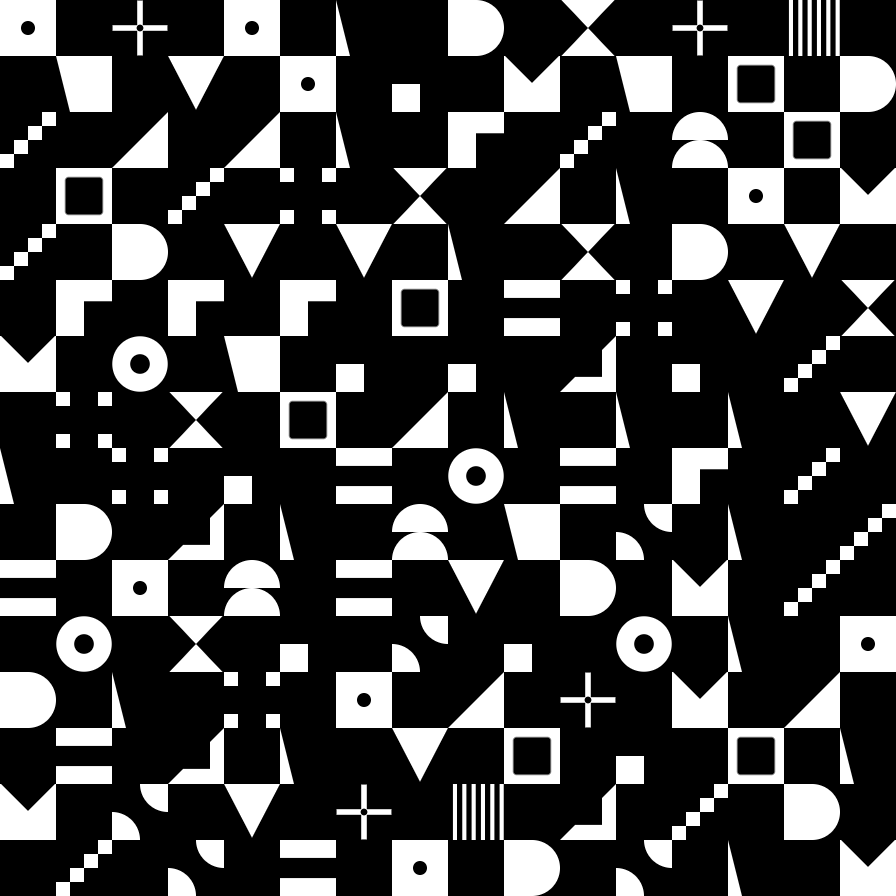
Reproduce this pattern procedurally as a Shadertoy shader.

```glsl
float box(vec2 p, vec2 halfSize) {
    vec2 q = abs(p) - halfSize;
    return max(q.x, q.y);
}

// Bijective 7-bit hash: every block of 128 cells holds each value once
int shuffle(int n) {
    n &= 127;
    for (int i = 0; i < 4; i++) {
        n = (n * 77 + 29) & 127;
        n ^= n >> 3;
    }
    return n;
}

// Signed distance to a glyph; p spans -0.5 to 0.5, pick sets the odds
float glyph(vec2 p, int pick) {
    vec2 a = abs(p);

    // Sliver
    if (pick < 15) return (p.x + 0.5 - 0.25 * (0.5 - p.y)) * 0.97;
    // Staircase of squares
    if (pick < 25) {
        float stepIndex = clamp(floor((p.x + p.y + 1.0) * 2.0), 0.0, 3.0);
        return box(p - (stepIndex + 0.5) / 4.0 + 0.5, vec2(0.125));
    }
    // Downward triangle
    if (pick < 34) return (a.x - 0.52 * (p.y + 0.46)) * 0.88;
    // Half-round block
    if (pick < 43) return length(vec2(max(p.x, 0.0), p.y)) - 0.5;
    // Square with a round hole
    if (pick < 51) return 0.125 - length(p);
    // Quarter square
    if (pick < 59) return max(p.x, p.y);
    // Notched block
    if (pick < 66) return (p.y - 0.02 - a.x) * 0.71;
    // Two bars
    if (pick < 73) return 0.18 - a.y;
    // Hourglass
    if (pick < 79) return (a.x - 0.95 * a.y) * 0.72;
    // Frame with a soft inner edge
    if (pick < 86) {
        float inner = length(max(a - 0.275, 0.0)) - 0.06;
        return -0.5 * inner;
    }
    // Opposed quarter discs
    if (pick < 91) return min(length(p - 0.5), length(p + 0.5)) - 0.5;
    // Diagonal half
    if (pick < 97) return (p.y - p.x) * 0.71;
    // Thick corner
    if (pick < 102) return min(p.x, 0.12 - p.y);
    // Four corner squares
    if (pick < 107) return 0.25 - min(a.x, a.y);
    // Ring
    if (pick < 111) return max(length(p) - 0.495, 0.175 - length(p));
    // Slanted block
    if (pick < 115) return (0.25 * (0.5 - p.y) - p.x - 0.5) * 0.97;
    // Cross with an open centre
    if (pick < 119) {
        float bars = max(min(a.x, a.y) - 0.05, max(a.x, a.y) - 0.49);
        return max(bars, 0.06 - length(p));
    }
    // Mitred thin corner
    if (pick < 123) return max((p.y - p.x) * 0.71, min(p.y + 0.23, 0.25 - p.x));
    // Upright stripes
    if (pick < 125) return abs(fract(p.x * 6.0) - 0.75) / 6.0 - 0.037;
    // Stacked domes
    return length(vec2(p.x, mod(p.y + 0.5, 0.5))) - 0.5;
}

void mainImage(out vec4 fragColor, in vec2 fragCoord) {
    float tilesHigh = 16.0;
    vec2 grid = fragCoord / iResolution.y * tilesHigh;
    ivec2 cell = ivec2(floor(grid));
    vec2 p = fract(grid) - 0.5;

    // Glyphs fill alternate cells, as on a chessboard
    float white = 0.0;
    if (((cell.x + cell.y) & 1) == 1) {
        int pick = shuffle(cell.y * 8 + cell.x / 2);
        float d = max(glyph(p, pick), box(p, vec2(0.5)));
        white = clamp(0.5 - d * iResolution.y / tilesHigh, 0.0, 1.0);
    }
    fragColor = vec4(vec3(white), 1.0);
}
```
